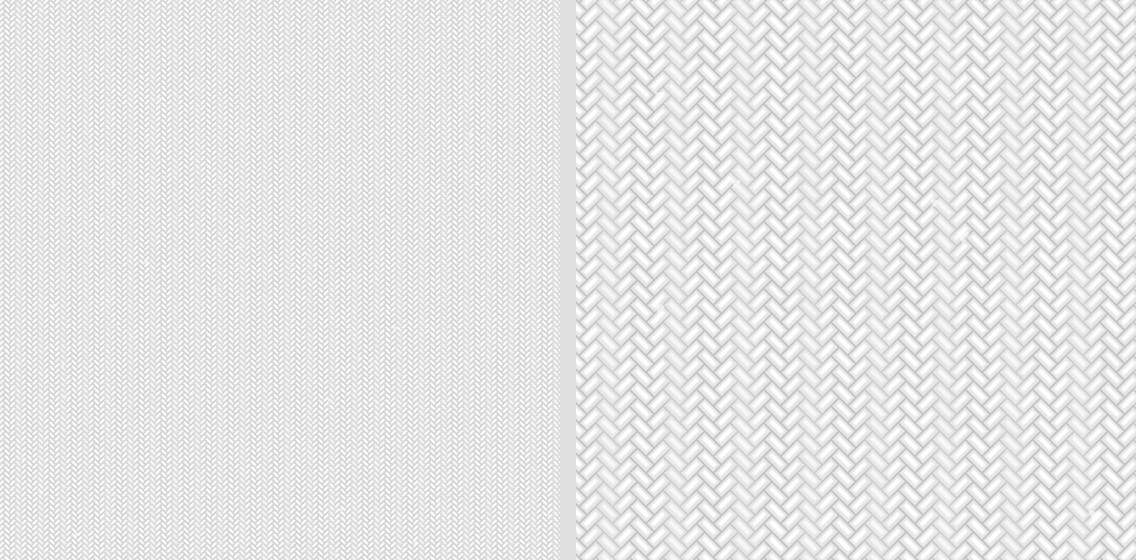
Left, the full canvas; right, a detail of the centre.
A Shadertoy shader for this pattern:

```glsl
const float ROWS = 100.0;        // plaits down the canvas
const float CHEVRONS = 50.0;     // chevrons across the canvas
const float SPECK_CELLS = 26.0;
const float TAU = 6.2831853;
const int TAPS = 4;              // samples per pixel side

const vec3 GROOVE = vec3(0.745);
const vec3 STRAND = vec3(0.91);
const vec3 SHINE = vec3(1.0);

float hash21(vec2 p) {
    vec3 q = fract(vec3(p.xyx) * 0.1031);
    q += dot(q, q.yzx + 33.33);
    return fract((q.x + q.y) * q.z);
}

vec2 hash22(vec2 p) {
    return vec2(hash21(p), hash21(p + 71.7));
}

// Herringbone of unit-wide strands: xy = along and across, zw = strand id
vec4 herringbone(vec2 p, float len) {
    float column = floor(p.x / len + 0.5);
    float x = p.x - column * len;
    float row = floor(p.y - x);
    float along = x + p.y - row;
    if (along >= 0.0 && along <= len) {
        return vec4(along, p.y - x - row, column * 2.0, row);
    }

    // Strands leaning the other way, wrapped to the next column if needed
    if (x > 0.0) {
        x -= len;
        column += 1.0;
    }
    row = floor(x + p.y);
    return vec4(p.y - x - row - 1.0, x + p.y - row, column * 2.0 + 1.0, row);
}

// Rounded strand with a soft seam and a highlight along its crown
vec3 strandColor(vec4 strand, float len, float relief) {
    vec2 centered = strand.xy - 0.5 * vec2(len, 1.0);
    vec2 inset = 0.5 * vec2(len, 1.0) - abs(centered);
    float edge = min(inset.x, inset.y);
    float body = smoothstep(0.0, 0.14, edge);
    float crown = 1.0 - smoothstep(0.1, 0.26, abs(centered.y - 0.05));
    crown *= smoothstep(0.15, 0.45, inset.x);

    float tone = 0.015 * (hash21(strand.zw + 200.0) - 0.5);
    vec3 seam = mix(STRAND, GROOVE, mix(0.65, 1.0, relief));
    vec3 color = mix(STRAND, SHINE, crown * mix(0.7, 1.0, relief)) + tone;
    return mix(seam, color, body);
}

// Sparse pale flecks, one candidate per jittered cell
float flecks(vec2 uv, float cells, float blur) {
    vec2 p = uv * cells;
    vec2 home = floor(p);
    float cover = 0.0;
    for (int j = -1; j <= 1; j++) {
        for (int i = -1; i <= 1; i++) {
            vec2 cell = home + vec2(i, j);
            vec2 d = p - cell - hash22(cell + 40.0);
            float angle = atan(d.y, d.x);
            float chance = hash21(cell + 113.0);
            float radius = mix(0.03, 0.08, hash21(cell + 9.0));
            radius *= 1.0 + 0.3 * sin(3.0 * angle + TAU * chance);
            float fleck = 1.0 - smoothstep(-blur, blur, length(d) - radius);
            cover = max(cover, fleck * step(chance, 0.11));
        }
    }
    return cover;
}

vec3 weave(vec2 uv) {
    float len = ROWS / CHEVRONS;
    vec4 strand = herringbone(uv * ROWS, len);

    // Narrow soft stripes separate the crisper chevrons
    float wave = 0.5 + 0.5 * cos(TAU * (uv.x * CHEVRONS * 0.5 - 0.33));
    return strandColor(strand, len, smoothstep(0.0, 0.6, wave));
}

void mainImage(out vec4 fragColor, in vec2 fragCoord) {
    float pixel = 1.0 / iResolution.y;
    vec2 uv = fragCoord * pixel;

    // Average the fine weave over the pixel
    vec3 color = vec3(0.0);
    for (int j = 0; j < TAPS; j++) {
        for (int i = 0; i < TAPS; i++) {
            vec2 jitter = (vec2(i, j) + 0.5) / float(TAPS) - 0.5;
            color += weave(uv + jitter * pixel);
        }
    }
    color /= float(TAPS * TAPS);

    // Worn flecks lighten the seams
    float fleck = flecks(uv, SPECK_CELLS, pixel * SPECK_CELLS);
    color = mix(color, SHINE, 0.6 * fleck);
    fragColor = vec4(clamp(color, 0.0, 1.0), 1.0);
}
```
